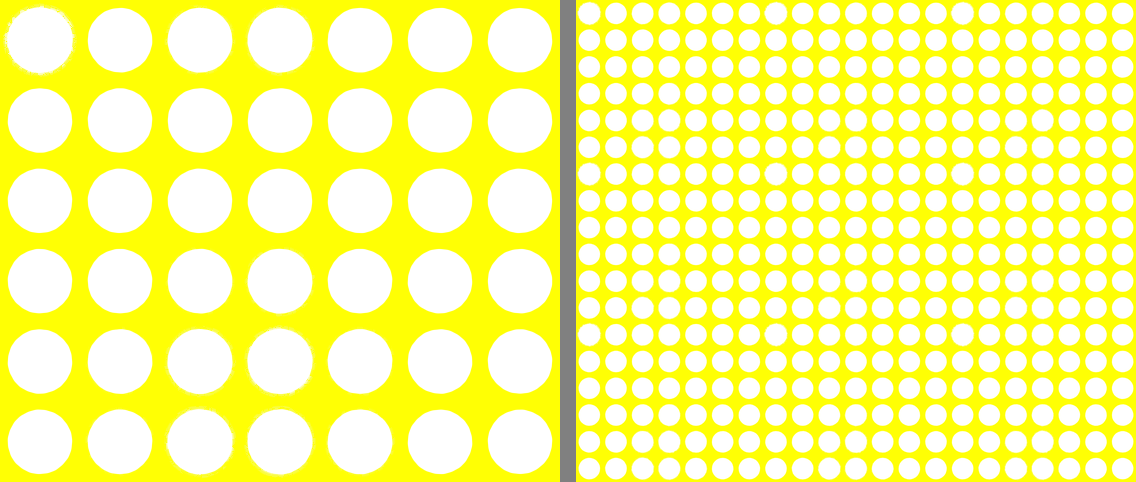
Left, the tile; right, the same tile 3 across and 3 down.
This pattern is drawn by a Shadertoy shader. Its source:

```glsl
const vec2 REPEATS = vec2(7.0, 6.0);
const float RADIUS = 0.402;           // in cell units
const float WORN_SWELL = 0.008;       // extra radius of a worn dot
const float EDGE_WOBBLE = 0.0025;
const float FRINGE_WIDTH = 0.075;
const float FLAKES_PER_CELL = 15.0;
const vec2 WEAR_CENTRE = vec2(2.7, 0.4);   // column, row
const vec2 WEAR_SPREAD = vec2(1.5, 1.7);
const vec2 WORN_CORNER = vec2(0.0, 5.0);
const vec2 CORNER_SPREAD = vec2(0.5);

const vec3 YELLOW = vec3(1.0, 1.0, 0.015);
const vec3 FAINT_YELLOW = vec3(0.98, 0.99, 0.26);
const vec3 PALE_YELLOW = vec3(0.99, 0.99, 0.72);
const vec3 WHITE = vec3(1.0);

float hash(vec2 p) {
    p = fract(p * vec2(0.1031, 0.1137));
    p += dot(p, p.yx + 33.33);
    return fract((p.x + p.y) * p.x * 17.3);
}

vec2 hash2(vec2 p) {
    return vec2(hash(p), hash(p + vec2(41.7, 17.9)));
}

// Soft spot of wear on the wrapped grid of dots
float wearSpot(vec2 id, vec2 centre, vec2 spread) {
    vec2 offset = mod(id - centre + 0.5 * REPEATS, REPEATS) - 0.5 * REPEATS;
    offset /= spread;
    return exp(-dot(offset, offset));
}

// Cellular noise: x is the random tone of a flake, y the gap to its border
vec2 flakes(vec2 p) {
    vec2 base = floor(p);
    float nearest = 8.0, second = 8.0, tone = 0.0;
    for (int y = -1; y <= 1; y++) {
        for (int x = -1; x <= 1; x++) {
            vec2 cell = base + vec2(x, y);
            float dist = length(cell + hash2(cell) - p);
            if (dist < nearest) {
                second = nearest;
                nearest = dist;
                tone = hash(cell + 73.1);
            } else {
                second = min(second, dist);
            }
        }
    }
    return vec2(tone, second - nearest);
}

void mainImage(out vec4 fragColor, in vec2 fragCoord) {
    // Grid of dots, kept round at any aspect ratio
    vec2 cellSize = iResolution.xy / REPEATS;
    float unit = min(cellSize.x, cellSize.y);
    vec2 grid = fragCoord / cellSize;
    vec2 id = mod(floor(grid), REPEATS);
    vec2 local = (fract(grid) - 0.5) * cellSize / unit;
    float pixel = 1.0 / unit;

    // Uneven wear between dots
    float wear = wearSpot(id, WEAR_CENTRE, WEAR_SPREAD) * mix(0.6, 1.0, hash(id + 5.3))
               + wearSpot(id, WORN_CORNER, CORNER_SPREAD);
    wear = min(wear, 1.0);

    // Dot with a slightly rough rim
    float angle = atan(local.y, local.x);
    float phase = 6.2832 * hash(id + 11.7);
    float wobble = sin(angle * 9.0 + phase) + 0.7 * sin(angle * 23.0 - phase);
    float dist = length(local) - RADIUS - WORN_SWELL * wear - EDGE_WOBBLE * 0.5 * wobble;

    // Pale flakes around worn dots, fading before the cell border
    vec2 flake = flakes((local + 0.5) * FLAKES_PER_CELL + id * 37.0 + 100.0);
    float reach = 1.0 - smoothstep(0.0, FRINGE_WIDTH, dist);
    float inside = 1.0 - smoothstep(0.46, 0.495, max(abs(local.x), abs(local.y)));
    float cover = smoothstep(0.0, 0.15, flake.y) * inside;
    float strength = wear * reach * (0.4 + flake.x);
    vec3 color = mix(YELLOW, FAINT_YELLOW, cover * smoothstep(0.12, 0.45, strength));
    color = mix(color, PALE_YELLOW, cover * smoothstep(0.55, 0.9, strength));

    color = mix(WHITE, color, smoothstep(-0.7 * pixel, 0.7 * pixel, dist));
    fragColor = vec4(color, 1.0);
}
```
